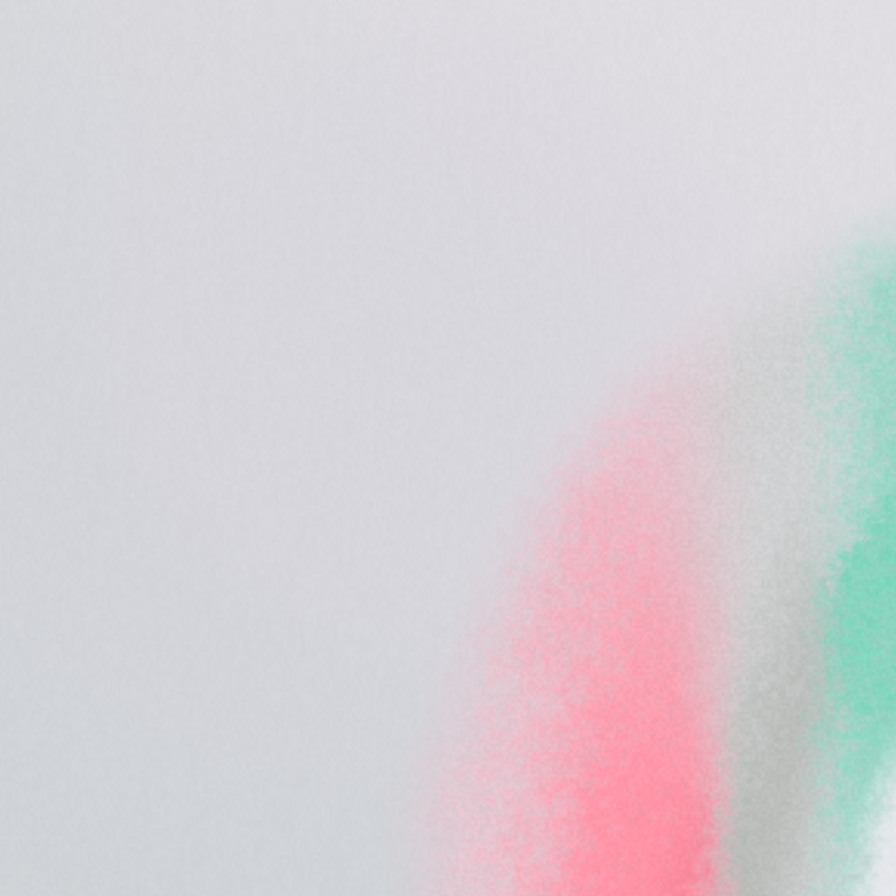
This background is drawn by a WebGL 2 fragment shader. Its source:

```glsl
#version 300 es
precision highp float;
// Soft pink, grey and mint watercolour wash bleeding across pale textured paper.
uniform vec2 u_resolution;
out vec4 fragColor;

const vec3 PAPER_COOL = vec3(0.810, 0.828, 0.840);
const vec3 PAPER_LILAC = vec3(0.847, 0.838, 0.868);
const vec3 PAPER_LIGHT = vec3(0.880, 0.870, 0.888);
const vec3 PALE_PINK = vec3(0.900, 0.785, 0.825);
const vec3 ROSE = vec3(0.995, 0.595, 0.665);
const vec3 DEEP_ROSE = vec3(0.970, 0.500, 0.580);
const vec3 PALE_GREY = vec3(0.825, 0.830, 0.835);
const vec3 WARM_GREY = vec3(0.690, 0.705, 0.685);
const vec3 PALE_MINT = vec3(0.745, 0.845, 0.825);
const vec3 MINT = vec3(0.470, 0.830, 0.725);
const vec3 BARE_WHITE = vec3(0.895, 0.905, 0.920);

float hash(vec2 p) {
  vec3 q = fract(vec3(p.xyx) * 0.1031);
  q += dot(q, q.yzx + 33.33);
  return fract((q.x + q.y) * q.z);
}

float noise(vec2 p) {
  vec2 cell = floor(p), f = fract(p);
  f = f * f * (3.0 - 2.0 * f);
  float low = mix(hash(cell), hash(cell + vec2(1, 0)), f.x);
  float high = mix(hash(cell + vec2(0, 1)), hash(cell + vec2(1, 1)), f.x);
  return mix(low, high, f.y);
}

// Layered noise centred on zero.
float fbm(vec2 p) {
  float sum = 0.0, gain = 0.5;
  for (int i = 0; i < 4; i++) {
    sum += gain * (noise(p) - 0.5);
    p = mat2(1.6, 1.2, -1.2, 1.6) * p + 7.3;
    gain *= 0.65;
  }
  return sum;
}

// Soft step around a border, with the given half width.
float soften(float d, float width) {
  return smoothstep(-width, width, d);
}

float bump(float d, float width) {
  return exp(-d * d / (width * width));
}

// Approximate distance inside the curved outer rim of the wash.
float rimDistance(vec2 p) {
  float t = max(p.y - 0.1, 0.0);
  float rim = 0.435 + 0.32 * t + 1.6 * t * t * t * t;
  float slope = 0.32 + 6.4 * t * t * t;
  return (p.x - rim) / sqrt(1.0 + slope * slope);
}

vec3 paperColor(vec2 p) {
  float light = smoothstep(0.45, 1.75, p.x + p.y);
  float lilac = bump(length((p - vec2(0.45, 0.55)) * vec2(0.8, 1.0)), 0.42);
  vec3 color = mix(PAPER_COOL, PAPER_LIGHT, light);
  return mix(color, PAPER_LILAC, 0.8 * lilac);
}

// Pink half: pale veil, then a rose core that deepens downwards.
vec3 pinkColor(vec2 p, float grain) {
  float low = smoothstep(0.50, 0.04, p.y);
  float core = soften(p.x - 0.60 - 0.27 * p.y, 0.085) * low;
  float deep = bump(p.x - 0.765 - 0.12 * p.y, 0.03) * smoothstep(0.20, 0.0, p.y);
  float mid = bump(p.x - 0.73, 0.12) * smoothstep(0.60, 0.30, p.y);
  float veil = 0.12 * bump(p.x - 0.66, 0.12);
  float amount = veil + 0.36 * mid + 0.62 * core + 0.5 * grain;
  vec3 color = mix(PALE_PINK, ROSE, clamp(amount, 0.0, 1.1));
  return mix(color, DEEP_ROSE, 0.6 * deep);
}

vec3 greyColor(vec2 p, float grain) {
  float band = bump(p.x - 0.825 - 0.30 * p.y, 0.07) * smoothstep(0.56, 0.20, p.y);
  return mix(PALE_GREY, WARM_GREY, clamp(0.62 * band + 0.45 * grain + 0.06, 0.0, 1.0));
}

// Mint edge: pale above, saturated wedge below its slanted crease.
vec3 mintColor(vec2 p, float grain) {
  float crease = p.x - 0.94 - 0.75 * (p.y - 0.36);
  float wedge = soften(crease, 0.04) * smoothstep(0.0, 0.26, p.y);
  float upper = soften(p.x - 0.965, 0.05) * smoothstep(0.78, 0.65, p.y);
  float ridge = bump(crease, 0.018) * bump(p.y - 0.38, 0.08);
  float amount = 0.72 * wedge + 0.38 * upper * (1.0 - wedge) + 0.25 * ridge;
  return mix(PALE_MINT, MINT, clamp(amount + 0.6 * grain + 0.05, 0.0, 1.0));
}

void main() {
  vec2 p = gl_FragCoord.xy / u_resolution;
  float grain = fbm(p * 95.0);
  float drift = fbm(p * 18.0 + 31.0);
  float pigment = grain + 0.35 * drift;
  vec2 q = p + vec2(0.035 * grain + 0.025 * drift, 0.02 * drift);

  // Pigments, blended from left to right.
  float greyWidth = mix(0.035, 0.085, smoothstep(0.05, 0.5, p.y));
  float grey = soften(q.x - mix(0.803, 0.765, p.y), greyWidth);
  float mint = soften(q.x - 0.922, mix(0.032, 0.045, p.y));
  vec3 wash = mix(pinkColor(q, pigment), greyColor(q, pigment), grey);
  wash = mix(wash, mintColor(q, pigment), mint);

  // Rim fade and the bare patch at the lower right.
  float wet = smoothstep(-0.02, 0.11, rimDistance(mix(p, q, 0.5)));
  float bare = soften(q.x - 0.953 - 0.25 * p.y, 0.028) * smoothstep(0.23, 0.10, p.y);
  vec3 color = mix(paperColor(p), wash, wet);
  color = mix(color, BARE_WHITE, bare);

  // Paper tooth, fine upright fibres and pigment speckle.
  float tooth = noise(p * vec2(330.0, 230.0)) - 0.5;
  float fibre = noise(p * vec2(210.0, 40.0) + 5.0) - 0.5;
  float speckle = noise(p * 290.0 + 17.0) - 0.5;
  float pigmented = wet * (1.0 - bare);
  color += 0.014 * tooth + 0.006 * fibre;
  color += pigmented * (0.040 * grain + 0.030 * speckle);
  fragColor = vec4(color, 1.0);
}
```
